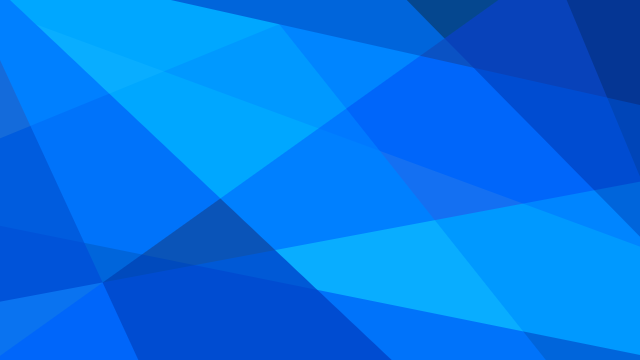
This background is drawn by a Shadertoy shader. Its source:

```glsl
// Dividing lines as (height at left edge, slope), in canvas heights
const vec2 LONG_FALL   = vec2(1.0262, -0.9432);
const vec2 LEFT_STEEP  = vec2(0.8333, -2.1687);
const vec2 LEFT_RISE   = vec2(0.6157,  0.4090);
const vec2 TOP_FALL    = vec2(1.1062, -0.2238);
const vec2 MID_STEEP   = vec2(1.9095, -1.2594);
const vec2 LONG_RISE   = vec2(0.0116,  0.7140);
const vec2 RIGHT_FALL  = vec2(2.1458, -1.0143);
const vec2 RIGHT_STEEP = vec2(4.7935, -2.4100);
const vec2 LOW_RISE    = vec2(0.1620,  0.1875);
const vec2 LOW_FALL    = vec2(0.3727, -0.2018);
const vec2 MID_FALL    = vec2(0.9690, -0.3679);

// Bright blues
const vec3 ICE      = vec3(0.035, 0.68, 1.00);
const vec3 SKY      = vec3(0.00, 0.655, 1.00);
const vec3 CERULEAN = vec3(0.00, 0.60, 1.00);
const vec3 AZURE    = vec3(0.00, 0.52, 1.00);
const vec3 DODGER   = vec3(0.00, 0.50, 1.00);
const vec3 VIVID    = vec3(0.00, 0.475, 1.00);
const vec3 PURE     = vec3(0.00, 0.45, 0.98);
const vec3 ROYAL    = vec3(0.00, 0.40, 0.98);
const vec3 HAZE     = vec3(0.08, 0.44, 0.95);
const vec3 MIST     = vec3(0.04, 0.45, 0.94);
// Deep blues
const vec3 DUSK     = vec3(0.08, 0.42, 0.86);
const vec3 STEEL    = vec3(0.00, 0.395, 0.86);
const vec3 COBALT   = vec3(0.00, 0.36, 0.87);
const vec3 LAPIS    = vec3(0.00, 0.35, 0.84);
const vec3 SAPPHIRE = vec3(0.00, 0.325, 0.85);
const vec3 MARINE   = vec3(0.00, 0.30, 0.82);
const vec3 INDIGO   = vec3(0.00, 0.29, 0.74);
const vec3 SLATE    = vec3(0.04, 0.33, 0.72);
const vec3 DENIM    = vec3(0.04, 0.32, 0.77);
const vec3 ULTRA    = vec3(0.03, 0.26, 0.73);
const vec3 OCEAN    = vec3(0.00, 0.27, 0.72);
const vec3 NAVY     = vec3(0.02, 0.21, 0.58);
const vec3 TEAL     = vec3(0.02, 0.28, 0.56);

// Smooth coverage of the half plane above a line
float above(vec2 p, vec2 line) {
    float d = (p.y - line.x - line.y * p.x) / length(vec2(1.0, line.y));
    return clamp(d * iResolution.y + 0.5, 0.0, 1.0);
}

void mainImage(out vec4 fragColor, in vec2 fragCoord) {
    vec2 p = fragCoord / iResolution.y;
    float longFall   = above(p, LONG_FALL);
    float leftSteep  = above(p, LEFT_STEEP);
    float leftRise   = above(p, LEFT_RISE);
    float topFall    = above(p, TOP_FALL);
    float midSteep   = above(p, MID_STEEP);
    float longRise   = above(p, LONG_RISE);
    float rightFall  = above(p, RIGHT_FALL);
    float rightSteep = above(p, RIGHT_STEEP);
    float lowRise    = above(p, LOW_RISE);
    float lowFall    = above(p, LOW_FALL);
    float midFall    = above(p, MID_FALL);

    // Left of the long falling diagonal
    vec3 edge = mix(mix(ROYAL, MIST, longRise),
                    mix(SAPPHIRE, COBALT, lowFall), lowRise);
    vec3 base = mix(mix(MARINE, LAPIS, lowFall),
                    mix(INDIGO, SLATE, lowFall), lowRise);
    vec3 slope = mix(STEEL, PURE, lowFall);
    vec3 west = mix(edge, mix(base, slope, longRise), leftSteep);
    west = mix(west, mix(DUSK, DODGER, leftSteep), leftRise);

    // Lower right fan
    vec3 fan = mix(mix(PURE, STEEL, midSteep),
                   mix(ICE, mix(CERULEAN, AZURE, midFall), midSteep), lowFall);
    fan = mix(fan, STEEL, rightFall);

    // Central facets
    vec3 center = mix(mix(DODGER, VIVID, midFall),
                      mix(HAZE, ROYAL, midFall), midSteep);
    center = mix(center, mix(MARINE, OCEAN, rightSteep), rightFall);

    // Bright facets above the long rising diagonal
    vec3 crest = mix(mix(SKY, CERULEAN, midFall),
                     mix(ICE, SKY, midFall), leftRise);
    crest = mix(crest, AZURE, midSteep);

    // Dark band along the top
    vec3 band = mix(DENIM, mix(ULTRA, NAVY, rightSteep), rightFall);
    band = mix(band, mix(STEEL, TEAL, rightFall), longRise);

    // Join the groups
    vec3 east = mix(fan, mix(center, crest, longRise), lowRise);
    east = mix(east, band, topFall);
    fragColor = vec4(mix(west, east, longFall), 1.0);
}
```
